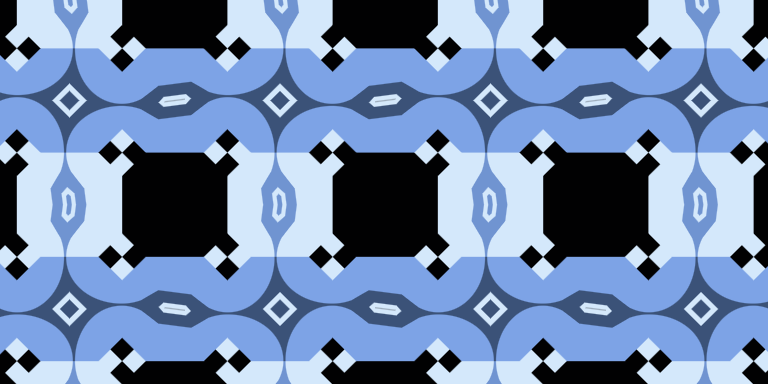
This pattern is drawn by a Shadertoy shader. Its source:

```glsl
// Blue lattice of twisted four-point stars, tapered lenses and black blocks.
// Each cell is centred on a star; alternate rows are mirrored vertically, and
// every shape is a signed distance measured in cell units.

#define CELL vec2(0.5482, 0.5430)   // repeat size, in canvas heights
#define ORIGIN vec2(0.181, 0.2617)  // first star, from the top left
#define TWIST 0.021                 // sideways sway of the arms
#define NECK 0.005                  // half width where arms are thinnest
#define LENS 0.080                  // half width of a lens
#define PINWHEEL 0.112              // reach of the corner diamonds
#define BLUE vec3(0.49, 0.64, 0.90)
#define LIGHT vec3(0.83, 0.91, 0.985)
#define BLACK vec3(0.003, 0.003, 0.008)
#define DARK vec3(0.23, 0.32, 0.47)
#define MID vec3(0.44, 0.58, 0.82)
#define GREY vec3(0.41, 0.45, 0.50)

const float TAU = 6.2831853;

// Coverage of a shape from its signed distance
float fill(float d, float px) {
    return clamp(0.5 - d / px, 0.0, 1.0);
}

// Half width of a lens at distance t from its middle
float lensWidth(float t) {
    float shoulder = LENS - 0.68 * (t - 0.078);
    float e = 0.25 - t;
    float tail = NECK + 2.4 * e * e;
    return min(LENS, max(shoulder, tail));
}

// Long hexagon lying along x: half length, half height
float hexagon(vec2 p, float len, float height) {
    p = abs(p);
    return max(p.y - height, (p.x + p.y - len) * 0.7071);
}

float diamond(vec2 p, float r) {
    return (abs(p.x) + abs(p.y) - r) * 0.7071;
}

void mainImage(out vec4 fragColor, in vec2 fragCoord) {
    vec2 pos = vec2(fragCoord.x, iResolution.y - fragCoord.y) / iResolution.y;
    vec2 q = (pos - ORIGIN) / CELL;
    vec2 id = floor(q + 0.5);
    vec2 f = q - id;
    if (mod(id.y, 2.0) > 0.5) f.y = -f.y;
    float px = 1.2 / (iResolution.y * CELL.y);

    // Swaying centre lines of the arms
    vec2 g = f + TWIST * vec2(sin(TAU * f.y), -sin(TAU * f.x));
    vec2 a = abs(f);
    vec2 b = abs(g);

    // Light blocks and black squares between the stars
    vec3 block = mix(BLACK, LIGHT, fill(a.x - 0.25, px));

    // Upright lens in each light block
    vec2 upright = vec2(0.5 - a.y, g.x);
    float lens = b.x - lensWidth(min(upright.x, 0.25));
    block = mix(block, MID, fill(lens, px));
    block = mix(block, LIGHT, fill(hexagon(upright, 0.085, 0.031), px));
    block = mix(block, MID, fill(hexagon(upright, 0.052, 0.011), px));

    // Blue band with stars joined by level lenses
    vec2 level = vec2(0.5 - a.x, g.y);
    float star = 0.25 - NECK - length(b - 0.25);
    float bar = b.y - lensWidth(min(level.x, 0.25));
    float arm = a.x < 0.25 ? star : bar;
    vec3 band = mix(BLUE, DARK, fill(arm, px));
    band = mix(band, LIGHT, fill(hexagon(level, 0.077, 0.024), px));
    float slit = max(abs(level.y) - 0.003, level.x - 0.048);
    band = mix(band, GREY, 0.5 * fill(slit, px));
    band = mix(band, LIGHT, fill(diamond(f, 0.082), px));
    band = mix(band, DARK, fill(diamond(f, 0.046), px));

    vec3 col = mix(block, band, fill(a.y - 0.25, px));

    // Pinwheels of four diamonds at the block corners
    vec2 c = a - 0.25;
    float turn = f.x * f.y > 0.0 ? 1.0 : -1.0;
    float check = (abs(c.y) - abs(c.x)) * turn * 0.7071;
    vec3 wheel = mix(LIGHT, BLACK, fill(check, px));
    col = mix(col, wheel, fill(diamond(c, PINWHEEL), px));

    fragColor = vec4(col, 1.0);
}
```
